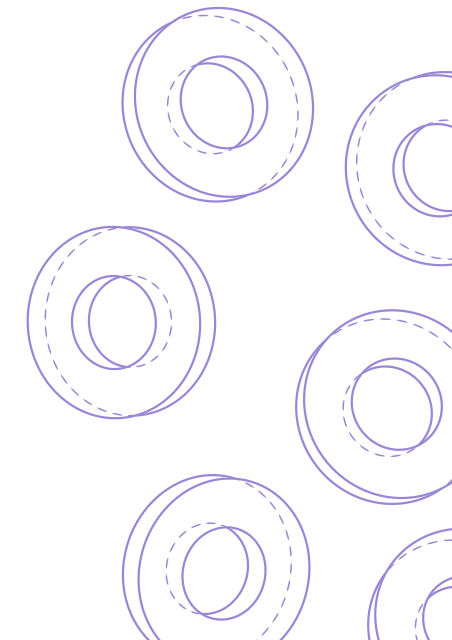
Give the GLSL for this pattern, as a Shadertoy shader.

```glsl
// Scattered thick rings in violet outline, with hidden edges drawn as dashes.
#define INK vec3(0.60, 0.53, 0.84)
#define PAPER vec3(1.0)
#define RADIUS 0.1495        // outer radius, in canvas heights
#define HOLE 0.486           // hole radius relative to the outer radius
#define THICKNESS 0.0586     // ring depth along its axis
#define BACK_SCALE 0.985     // perspective shrink of the back face
#define LINE_WIDTH 0.0035
#define DASH_WIDTH 0.0024
#define DASH_PERIOD 0.0270
#define DASH_FILL 0.66       // drawn part of each dash period

const float TAU = 6.2831853;

float hash(vec2 p) {
    return fract(sin(dot(p, vec2(127.1, 311.7))) * 43758.5453);
}

// Approximate signed distance to an axis-aligned ellipse
float ellipse(vec2 p, vec2 r) {
    float k = length(p / r);
    return k * (k - 1.0) / max(length(p / (r * r)), 1e-4);
}

// Antialiased coverage of a line at distance d
float stroke(float d, float halfWidth, float px) {
    return clamp(0.5 + (halfWidth - abs(d)) / px, 0.0, 1.0);
}

// Tapered dashes that follow an ellipse
float dashes(vec2 p, vec2 r, float d, float phase, float px) {
    float count = floor(TAU * r.y / DASH_PERIOD + 0.5);
    float turn = atan(p.y / r.y, p.x / r.x) / TAU;
    float s = abs(fract(turn * count + phase) - 0.5) * 2.0 / DASH_FILL;
    float taper = 1.0 - 0.6 * smoothstep(0.5, 1.0, s);
    float ends = 1.0 - smoothstep(0.92, 1.08, s);
    return ends * stroke(d, 0.5 * DASH_WIDTH * taper, px);
}

// One ring; its axis is tilted toward the given angle by the given face shift
float ring(vec2 p, float angle, float shift, float seed, float px) {
    float c = cos(angle), s = sin(angle);
    p = vec2(c * p.x + s * p.y, c * p.y - s * p.x);
    float tilt = shift / THICKNESS;
    vec2 front = RADIUS * vec2(sqrt(1.0 - tilt * tilt), 1.0);
    vec2 back = front * BACK_SCALE;
    vec2 q = p - vec2(shift, 0.0);

    float rim = ellipse(p, front), bore = ellipse(p, front * HOLE);
    float backRim = ellipse(q, back), backBore = ellipse(q, back * HOLE);
    float w = 0.5 * LINE_WIDTH;

    // The back face shows beyond the front rim and through the front hole
    float rimSeen = smoothstep(-px, px, rim);
    float boreSeen = smoothstep(-px, px, -bore);
    float ink = max(stroke(rim, w, px), stroke(bore, w, px));
    ink = max(ink, mix(dashes(q, back, backRim, seed, px),
                       stroke(backRim, w, px), rimSeen));
    return max(ink, mix(dashes(q, back * HOLE, backBore, seed, px),
                        stroke(backBore, w, px), boreSeen));
}

void mainImage(out vec4 fragColor, in vec2 fragCoord) {
    float px = 1.0 / iResolution.y;
    vec2 uv = fragCoord * px;
    float ink = 0.0;

    // Two zigzag columns of three rings
    for (int i = 0; i < 6; i++) {
        float col = float(i / 3), row = float(i % 3);
        float swing = mod(row, 2.0);
        vec2 start = mix(vec2(0.350, 0.840), vec2(0.685, 0.734), col);
        vec2 pitch = mix(vec2(0.0, -0.368), vec2(0.0235, -0.352), col);
        vec2 sway = mix(vec2(-0.172, 0.024), vec2(-0.0885, -0.0135), col);
        vec2 center = start + row * pitch + swing * sway;

        // Rings on the upper diagonal face the other way
        float flip = abs(row + col - 1.0) < 0.5 ? 180.0 : 0.0;
        float angle = mix(204.0 - 20.0 * row, 206.0 + 12.0 * row, col) + flip;
        float shift = mix(0.0235, 0.0165, col) + 0.002 * row;
        float seed = hash(vec2(col, row));
        ink = max(ink, ring(uv - center, radians(angle), shift, seed, px));
    }
    fragColor = vec4(mix(PAPER, INK, ink), 1.0);
}
```
